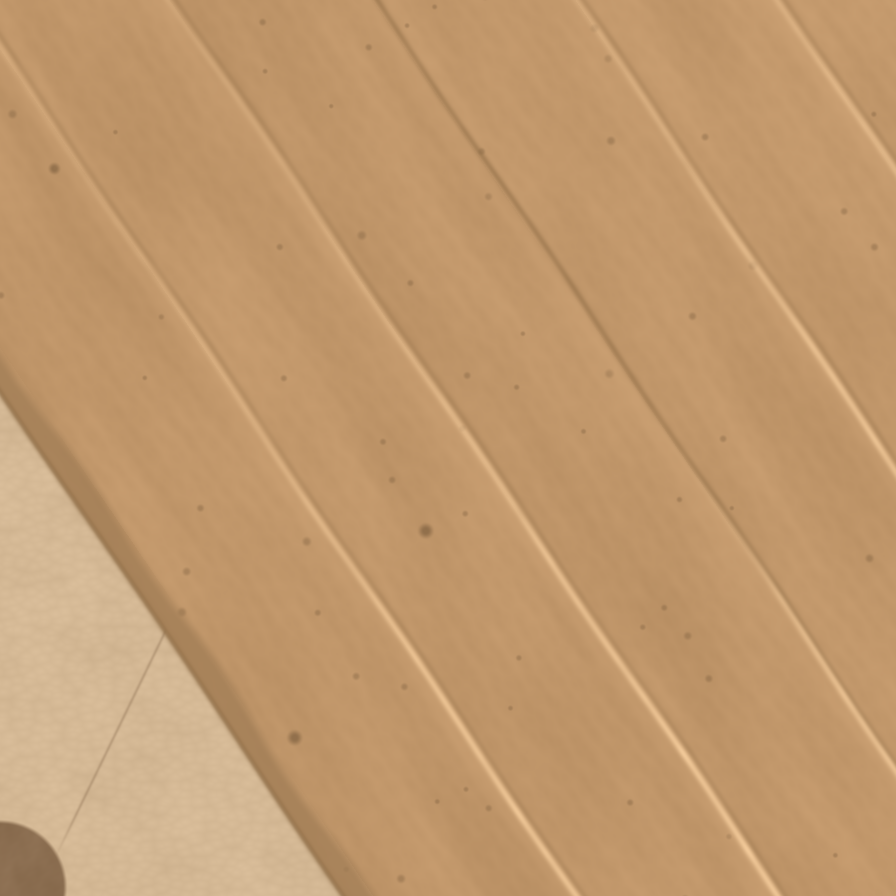
Give the GLSL for this texture, as a three.js fragment shader.

```glsl
varying vec2 vUv;

const vec2 ACROSS = vec2(0.827, 0.5625);   // unit vector over the boards
const vec2 ALONG = vec2(0.5625, -0.827);   // unit vector down the boards
const float ORIGIN = 0.5626;
const float PITCH = 0.1873;
const float FIRST_SEAM = 0.1563;
const float DULL_SEAM = 1.0;
const float SHINE_WIDTH = 0.0042;
const float GROOVE_WIDTH = 0.0038;
const float FLOOR_EDGE = -0.2456;
const float LIP_WIDTH = 0.034;
const vec2 SPOT_CENTER = vec2(0.0, 0.01);
const float SPOT_RADIUS = 0.073;
const vec2 JOINT_NORMAL = vec2(0.899, -0.438);
const float JOINT_OFFSET = 0.0366;
const float SOFT = 0.003;

const vec3 WOOD_DARK = vec3(0.695, 0.535, 0.365);
const vec3 WOOD_LIGHT = vec3(0.815, 0.645, 0.465);
const vec3 SHINE = vec3(0.95, 0.79, 0.60);
const vec3 GROOVE = vec3(0.53, 0.40, 0.25);
const vec3 KNOT = vec3(0.50, 0.38, 0.25);
const vec3 LIP = vec3(0.63, 0.49, 0.335);
const vec3 CREAM = vec3(0.83, 0.72, 0.58);
const vec3 SPOT = vec3(0.54, 0.425, 0.31);

float hash(vec2 p) {
  return fract(sin(dot(p, vec2(127.1, 311.7))) * 4375.85);
}

vec2 hash2(vec2 p) {
  return vec2(hash(p), hash(p + 19.7));
}

// Distance to the nearest scattered point
float cellular(vec2 p) {
  vec2 cell = floor(p);
  float nearest = 2.0;
  for (int y = -1; y <= 1; y++) {
    for (int x = -1; x <= 1; x++) {
      vec2 c = cell + vec2(float(x), float(y));
      nearest = min(nearest, distance(p, c + hash2(c)));
    }
  }
  return nearest;
}

// Layered warped sines, roughly -1 to 1
float clouds(vec2 p) {
  float sum = 0.0;
  float amp = 0.5;
  for (int i = 0; i < 5; i++) {
    sum += amp * sin(p.x + 1.4 * sin(p.y + 0.6 * p.x));
    p = mat2(1.5, 0.7, -0.7, 1.5) * p + 2.3;
    amp *= 0.62;
  }
  return sum;
}

// Sparse round marks, one at most per cell
float flecks(vec2 p, float scale, float chance, float radius) {
  vec2 cell = floor(p * scale);
  vec2 center = (cell + 0.25 + 0.5 * hash2(cell)) / scale;
  float size = radius * (0.6 + 0.6 * hash(cell + 5.3));
  float mark = 1.0 - smoothstep(0.2 * size, size, distance(p, center));
  return mark * step(hash(cell + 41.0), chance);
}

float ridge(float d, float width) {
  return exp(-d * d / (width * width));
}

void main() {
  float across = dot(vUv, ACROSS) - ORIGIN;
  float along = dot(vUv, ALONG);
  vec2 plank = vec2(across, along);
  float k = (across - FIRST_SEAM) / PITCH;
  float board = floor(k);
  float seam = floor(k + 0.5);

  // Wood tone, mottling and grain
  float tone = 0.5 + 0.17 * clouds(vec2(across * 26.0, along * 8.0) + board * 3.7);
  tone += 0.12 * (hash(vec2(board, 3.0)) - 0.5) + 0.12 * across;
  tone += 0.12 * (cellular(plank * vec2(85.0, 50.0)) - 0.5);
  tone += 0.03 * sin(across * 310.0 + 3.0 * sin(along * 9.0));
  vec3 color = mix(WOOD_DARK, WOOD_LIGHT, clamp(tone, 0.0, 1.0));

  // Knots and specks
  float marks = 0.7 * flecks(plank, 9.0, 0.07, 0.011);
  marks = max(marks, 0.4 * flecks(plank + 0.37, 24.0, 0.12, 0.006));
  color = mix(color, KNOT, marks);

  // Seams: a lit bevel with a dark groove beside it
  float d = (k - seam) * PITCH + 0.0014 * sin(along * 15.0 + seam * 2.1);
  float isSeam = step(-1.5, seam);
  float dull = 1.0 - step(0.5, abs(seam - DULL_SEAM));
  float wear = 0.85 + 0.15 * clouds(vec2(along * 30.0, seam * 4.0));
  float shine = mix(0.3, 0.95, smoothstep(-0.6, 0.35, along));
  shine *= mix(1.0, smoothstep(-0.1, 0.45, along), dull);
  float groove = mix(0.28, 0.5, dull) * wear;
  color = mix(color, WOOD_LIGHT, 0.3 * isSeam * ridge(d + 0.008, 0.012));
  color = mix(color, GROOVE, groove * isSeam * ridge(d - mix(0.007, 0.004, dull), GROOVE_WIDTH));
  color = mix(color, SHINE, clamp(shine * wear, 0.0, 1.0) * isSeam * ridge(d, SHINE_WIDTH));

  // Shaded lip of the last board
  float edge = across - FLOOR_EDGE + 0.0012 * sin(along * 11.0);
  float lip = 1.0 - smoothstep(0.55 * LIP_WIDTH, LIP_WIDTH, edge + 0.003 * sin(along * 23.0));
  color = mix(color, LIP, 0.75 * lip);

  // Pale surface with its joint and round spot
  vec3 pale = CREAM + 0.012 * clouds(vUv * vec2(30.0, 45.0));
  pale -= 0.03 * (cellular(vUv * vec2(70.0, 110.0)) - 0.5);
  float joint = ridge(dot(vUv, JOINT_NORMAL) - JOINT_OFFSET, 0.0018);
  pale = mix(pale, SPOT, 0.35 * joint * smoothstep(0.03, 0.1, vUv.y));
  float spot = distance(vUv, SPOT_CENTER) - SPOT_RADIUS;
  vec3 spotColor = SPOT + 0.02 * clouds(vUv * 60.0);
  pale = mix(spotColor, pale, smoothstep(-SOFT, SOFT, spot));
  color = mix(pale, color, smoothstep(-SOFT, SOFT, edge));
  color = mix(color, GROOVE, 0.55 * ridge(edge, 0.0035));

  gl_FragColor = vec4(color, 1.0);
}
```
